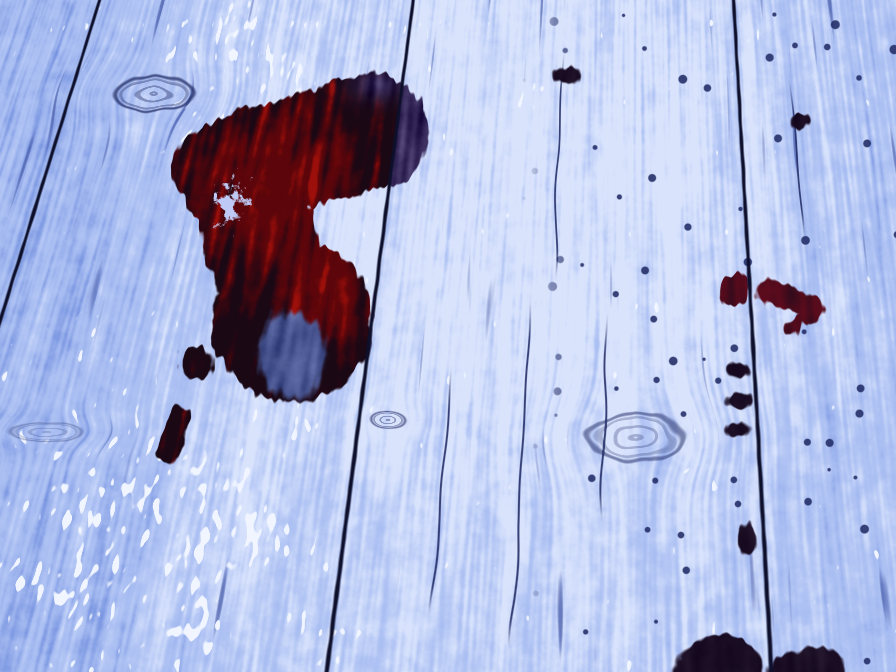
This texture is drawn by a Shadertoy shader. Its source:

```glsl
// Draws pale blue weathered planks with knots, cracks, chipped paint and dark red spills.
vec2 hash2(vec2 p) {
  vec3 q = fract(p.xyx * vec3(0.1031, 0.103, 0.0973));
  q += dot(q, q.yzx + 33.33);
  return fract((q.xx + q.yz) * q.zy);
}
float corner(vec2 cell, vec2 offset) { return dot(hash2(cell) * 2.0 - 1.0, offset); }

// Gradient noise, roughly -0.7 to 0.7
float noise(vec2 p) {
  vec2 i = floor(p), f = fract(p), e = vec2(1, 0), w = f * f * (3.0 - 2.0 * f);
  float low = mix(corner(i, f), corner(i + e, f - e), w.x);
  float high = mix(corner(i + e.yx, f - e.yx), corner(i + 1.0, f - 1.0), w.x);
  return mix(low, high, w.y);
}
float fbm(vec2 p) {
  float sum = 0.0, amp = 0.6;
  for (int i = 0; i < 4; i++, amp *= 0.55) {
    sum += amp * noise(p);
    p = p * 2.03 + 17.1;
  }
  return sum;
}
float capsule(vec2 p, vec4 ends, float r) {
  vec2 a = p - ends.xy, b = ends.zw - ends.xy;
  return length(a - b * clamp(dot(a, b) / dot(b, b), 0.0, 1.0)) - r;
}
float ellipse(vec2 p, float x, float y, float rx, float ry) {
  return (length((p - vec2(x, y)) / vec2(rx, ry)) - 1.0) * min(rx, ry);
}
float glow(vec2 p, float x, float y, float rx, float ry) {
  vec2 q = (p - vec2(x, y)) / vec2(rx, ry);
  return exp(-dot(q, q));
}
float fill(float d, float soft) { return 1.0 - smoothstep(-soft, soft, d); }

// Thin wandering split along the grain
float crack(vec2 g, float at, float y0, float y1, float px) {
  float bend = 0.012 * noise(vec2(at * 50.0, g.y * 9.0));
  float ends = smoothstep(y0, y0 + 0.06, g.y) * fill(g.y - y1, 0.04);
  return ends * fill(abs(g.x - at + bend) - 0.0015, px);
}
// Ring lines; also bends the grain around the knot
float knot(vec2 p, float x, float y, float rx, float ry, float px, inout float u) {
  u -= (p.x - x) * 0.55 * glow(p, x, y, rx * 1.7, ry * 1.7);
  float e = length((p - vec2(x, y)) / vec2(rx, ry)) + 0.25 * noise(p * 35.0);
  float rim = fill((abs(e - 1.0) - 0.06) * ry, px);
  return 0.75 * rim + 0.4 * smoothstep(0.3, 0.9, sin(e * 17.0)) * fill(e - 0.9, 0.1);
}
vec3 wood(vec2 p, vec2 g) {
  float light = 0.66 + 0.5 * fbm(g * vec2(22, 2.2)) + 0.38 * noise(g * vec2(135, 7));
  light += 0.3 * fbm(p * 38.0) + 0.28 * glow(p, 0.8, 0.65, 0.42, 0.5);
  light -= 0.24 * fill(p.x - 0.22, 0.22) + 0.13 * smoothstep(1.0, 1.33, p.x);
  vec3 col = mix(vec3(0.47, 0.58, 0.88), vec3(0.67, 0.75, 0.95), smoothstep(0.1, 0.55, light));
  col = mix(col, vec3(0.85, 0.89, 0.99), smoothstep(0.5, 0.95, light));
  float fissure = noise(g * vec2(75, 4.5)) + 0.3 * noise(g * vec2(20, 8));
  return mix(col, vec3(0.22, 0.3, 0.62), 0.65 * smoothstep(0.38, 0.56, fissure));
}
float mainSpill(vec2 p) {
  float d = capsule(p, vec4(0.344, 0.74, 0.552, 0.806), 0.085);
  d = min(d, capsule(p, vec4(0.373, 0.705, 0.417, 0.531), 0.085));
  d = min(d, ellipse(p, 0.434, 0.523, 0.12, 0.12));
  d = min(d, ellipse(p, 0.292, 0.458, 0.024, 0.024));
  return min(d, capsule(p, vec4(0.248, 0.326, 0.269, 0.378), 0.014));
}
float sideSpill(vec2 p) {
  float d = min(ellipse(p, 1.09, 0.569, 0.022, 0.022), capsule(p, vec4(1.137, 0.566, 1.207, 0.542), 0.018));
  return min(d, capsule(p, vec4(1.2, 0.54, 1.178, 0.512), 0.009));
}
float darkDrips(vec2 p) {
  float d = min(ellipse(p, 0.842, 0.887, 0.02, 0.012), ellipse(p, 1.111, 0.198, 0.014, 0.023));
  for (float i = 0.0; i < 3.0; i++)
    d = min(d, ellipse(p, 1.097, 0.448 - 0.0435 * i, 0.016, 0.01));
  d = min(d, ellipse(p, 1.19, 0.821, 0.012, 0.01));
  return min(d, min(ellipse(p, 1.068, 0.012, 0.066, 0.042), ellipse(p, 1.2, 0.005, 0.058, 0.03)));
}
// Random drops, one candidate per grid cell
float spatter(vec2 p, float size, float px) {
  vec2 cell = floor(p / size), k = hash2(cell + 71.0);
  vec2 c = (cell + 0.25 + 0.5 * hash2(cell + 9.0)) * size;
  return step(k.x, 0.2) * fill(length(p - c) - size * (0.05 + 0.1 * k.y), px);
}
void mainImage(out vec4 fragColor, in vec2 fragCoord) {
  vec2 p = fragCoord / iResolution.y;
  float px = 1.0 / iResolution.y, edge = 1.5 * px;
  // Plank coordinate: constant along grain lines that converge upward
  vec2 g = vec2((p.x - 0.265 * p.y) / (1.0 - 0.28 * p.y), p.y);
  float u = g.x, board = step(-0.162, u) + step(0.486, u) + step(1.148, u);
  // Knots and planks
  float marks = knot(p, 0.229, 0.861, 0.058, 0.026, px, u) + knot(p, 0.578, 0.375, 0.025, 0.013, px, u);
  marks += 0.7 * knot(p, 0.946, 0.349, 0.068, 0.035, px, u) + 0.5 * knot(p, 0.07, 0.357, 0.05, 0.014, px, u);
  vec3 col = wood(p, vec2(u + board * 7.3, p.y));
  // Chipped white paint
  float worn = glow(p, 0.12, 0.22, 0.16, 0.2) + glow(p, 0.34, 0.18, 0.12, 0.2) + glow(p, 0.37, 0.93, 0.16, 0.1);
  float chips = noise(vec2(u * 85.0, p.y * 42.0)) + 0.7 * fbm(p * 12.0) + 0.35 * min(worn, 1.0);
  col = mix(col, vec3(0.94, 0.96, 1), smoothstep(0.5, 0.62, chips));
  // Cracks and loose drops
  marks += crack(g, 0.8, 0.58, 0.89, px) + crack(g, 0.76, 0.03, 0.52, px) + crack(g, 0.633, 0.08, 0.42, px);
  marks += crack(g, 0.895, 0.22, 0.5, px) + crack(g, 1.25, 0.64, 0.85, px);
  marks += spatter(p, 0.045, px) * smoothstep(0.75, 0.9, p.x);
  col = mix(col, vec3(0.13, 0.17, 0.4), min(marks, 0.88));
  // Spills with edges frayed along the grain
  float fray = 0.012 * noise(g * vec2(90, 22)) + 0.022 * fbm(p * 14.0);
  float streak = noise(g * vec2(65, 10)) + 0.6 * fbm(p * 25.0);
  float heat = glow(p, 0.41, 0.72, 0.13, 0.13) + 0.8 * glow(p, 0.49, 0.55, 0.06, 0.09);
  vec3 spill = mix(vec3(0.1, 0.03, 0.08), vec3(0.36, 0.02, 0.04), smoothstep(0.1, 0.8, streak + heat));
  spill = mix(spill, vec3(0.68, 0.07, 0.04), 0.8 * smoothstep(0.35, 0.75, streak + 0.35 * heat));
  float violet = max(step(0.486, g.x), glow(p, 0.565, 0.875, 0.04, 0.025));
  spill = mix(spill, vec3(0.2, 0.15, 0.34) + 0.3 * streak, violet);
  float bare = fill(ellipse(p, 0.437, 0.474, 0.053, 0.066) + fray, 0.006);
  spill = mix(spill, vec3(0.27, 0.32, 0.55) + 0.25 * streak, bare);
  float flecks = fbm(p * 55.0) + 0.6 * glow(p, 0.345, 0.7, 0.03, 0.06);
  spill = mix(spill, vec3(0.75, 0.79, 0.96), smoothstep(0.45, 0.6, flecks));
  col = mix(col, spill, fill(mainSpill(p) + fray, edge));
  col = mix(col, vec3(0.3 + 0.2 * streak, 0.045, 0.11), fill(sideSpill(p) + fray, edge));
  col = mix(col, vec3(0.1, 0.05, 0.14) + 0.08 * streak, fill(darkDrips(p) + 0.7 * fray, edge));
  // Gaps between planks
  float gap = min(min(abs(g.x + 0.162), abs(g.x - 0.486)), abs(g.x - 1.148));
  gap += 0.002 * noise(vec2(board, p.y * 30.0));
  col = mix(col, vec3(0.05, 0.06, 0.17), fill(gap - 0.0032, edge));
  fragColor = vec4(clamp(col, 0.0, 1.0), 1);
}
```
